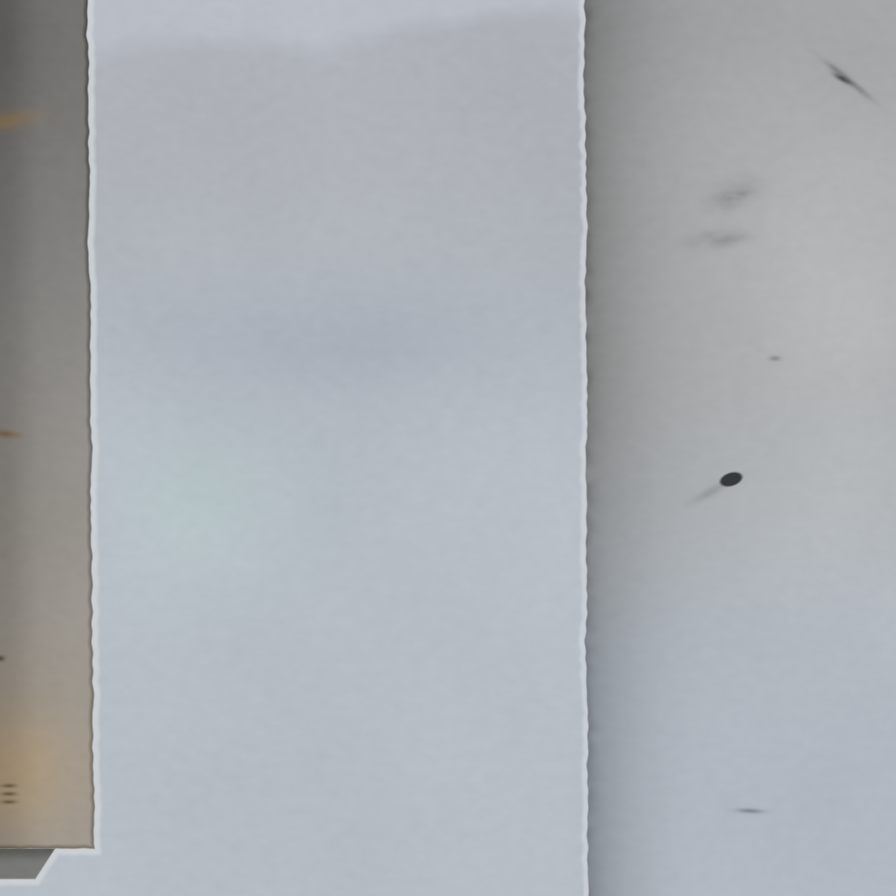
Reproduce this texture procedurally as a WebGL 2 fragment shader.

```glsl
#version 300 es
precision highp float;
// Torn sheets of pale paper: a tan strip at the left, a wide blue-grey sheet,
// and a worn wall at the right under the sheet's soft shadow. Edges are
// lines displaced by gradient noise; stains and scratches are soft ellipses.
uniform vec2 u_resolution;
out vec4 fragColor;

vec2 gradientAt(vec2 cell) {
  vec2 h = fract(sin(vec2(dot(cell, vec2(127.1, 311.7)), dot(cell, vec2(269.5, 183.3)))) * 43758.5);
  return h * 2.0 - 1.0;
}

float noise(vec2 p) {
  vec2 i = floor(p), f = fract(p);
  vec2 s = f * f * f * (f * (f * 6.0 - 15.0) + 10.0);
  vec2 e = vec2(1, 0);
  float low = mix(dot(gradientAt(i), f), dot(gradientAt(i + e), f - e), s.x);
  float high = mix(dot(gradientAt(i + e.yx), f - e.yx), dot(gradientAt(i + 1.0), f - 1.0), s.x);
  return mix(low, high, s.y);
}

float fbm(vec2 p) {
  float sum = 0.0, amp = 0.6;
  for (int i = 0; i < 4; i++) {
    sum += amp * noise(p);
    p = mat2(1.6, 1.2, -1.2, 1.6) * p + 7.3;
    amp *= 0.5;
  }
  return sum;
}

// Soft elliptical spot with a tilted long axis.
float spot(vec2 p, vec2 center, vec2 radius, float angle) {
  vec2 d = p - center;
  float c = cos(angle), s = sin(angle);
  d = vec2(c * d.x + s * d.y, c * d.y - s * d.x) / radius;
  return exp(-dot(d, d));
}

// Sideways wander of a torn edge.
float tear(float y, float seed) {
  return 0.004 * noise(vec2(y * 13.0, seed)) + 0.003 * noise(vec2(y * 65.0, seed + 3.7));
}

void main() {
  vec2 uv = gl_FragCoord.xy / u_resolution;
  float aa = 1.2 / min(u_resolution.x, u_resolution.y);
  float cloud = fbm(uv * 4.0 + 2.0);
  float grain = fbm(uv * vec2(55.0, 80.0));

  // Wall: grey above, bluish below
  vec3 wall = mix(vec3(0.70, 0.73, 0.765), vec3(0.675, 0.685, 0.69), smoothstep(0.15, 0.6, uv.y));
  wall += 0.05 * cloud + 0.03 * spot(uv, vec2(0.95, 0.6), vec2(0.09, 0.22), 0.0);
  wall -= 0.03 * smoothstep(0.8, 1.0, uv.y);

  // Smudges, scratch and specks on the wall
  float rough = 0.7 + 1.2 * fbm(uv * vec2(40.0, 70.0));
  wall -= 0.12 * rough * spot(uv, vec2(0.82, 0.783), vec2(0.026, 0.013), 0.35);
  wall -= 0.10 * rough * spot(uv, vec2(0.803, 0.733), vec2(0.032, 0.009), 0.1);
  wall -= 0.22 * rough * spot(uv, vec2(0.945, 0.912), vec2(0.030, 0.0035), -0.68);
  wall -= 0.30 * spot(uv, vec2(0.940, 0.912), vec2(0.010, 0.003), -0.5);
  wall -= 0.18 * spot(uv, vec2(0.837, 0.095), vec2(0.014, 0.0025), -0.05);
  wall -= 0.15 * spot(uv, vec2(0.865, 0.600), vec2(0.006, 0.003), 0.0);
  wall -= 0.08 * spot(uv, vec2(0.795, 0.452), vec2(0.025, 0.005), 0.5);
  float chip = smoothstep(0.3, 0.6, spot(uv, vec2(0.816, 0.465), vec2(0.014, 0.008), 0.3));
  wall = mix(wall, vec3(0.17, 0.18, 0.20), chip * 0.9);

  // Shadow cast by the wide sheet
  float sheetEdge = 0.6525 + 0.004 * (1.0 - uv.y) + tear(uv.y, 4.3);
  float beyond = uv.x - sheetEdge;
  float reach = mix(0.055, 0.09, uv.y) * (1.0 + 0.6 * cloud);
  float shade = exp(-pow(max(beyond, 0.0) / reach, 1.3));
  wall -= vec3(0.145, 0.15, 0.155) * shade;
  wall -= 0.10 * exp(-max(beyond, 0.0) / 0.007) * (1.0 + noise(uv * 60.0));

  // Wide sheet with a paler top band and bright torn rim
  vec3 sheet = mix(vec3(0.71, 0.74, 0.77), vec3(0.685, 0.70, 0.725), smoothstep(0.45, 0.85, uv.y));
  sheet += vec3(0.035, 0.04, 0.05) * smoothstep(0.94, 0.98, uv.y + 0.08 * cloud - 0.05 * (uv.x - 0.4));
  sheet += 0.03 * cloud;
  sheet += vec3(-0.005, 0.018, 0.0) * spot(uv, vec2(0.22, 0.44), vec2(0.09, 0.08), 0.0);
  sheet -= vec3(0.035, 0.03, 0.018) * spot(uv, vec2(0.36, 0.62), vec2(0.2, 0.06), 0.0);
  float rim = smoothstep(-0.009, -0.003, beyond + 0.003 * noise(uv * 90.0));
  sheet = mix(sheet, vec3(0.80, 0.82, 0.84), 0.8 * rim);

  // Tan strip outline, and the slanted scrap below it
  float stripRight = uv.x - (0.0975 + 0.008 * (1.0 - uv.y) + tear(uv.y, 9.1));
  float stripBottom = 0.053 + 0.0015 * noise(vec2(uv.x * 70.0, 2.0)) - uv.y;
  float strip = max(stripRight, stripBottom);
  float scrap = max(0.019 - uv.y, max(uv.y - 0.053, (uv.x - 0.040 - 0.65 * (uv.y - 0.02)) * 0.84));
  float outline = min(strip, scrap);
  sheet = mix(sheet, vec3(0.80, 0.82, 0.83), 0.85 * (1.0 - smoothstep(0.004, 0.010, outline)));

  // Tan strip shading, stains and small printed ticks
  vec3 tan_ = mix(vec3(0.60, 0.575, 0.54), vec3(0.52, 0.515, 0.505), smoothstep(0.1, 0.75, uv.y));
  tan_ -= 0.09 * smoothstep(0.6, 1.0, uv.y) + 0.07 * (1.0 - smoothstep(0.0, 0.05, uv.x));
  tan_ += 0.04 * cloud + 0.02 * smoothstep(0.03, 0.09, uv.x);
  tan_ += vec3(0.06, 0.015, -0.05) * spot(uv, vec2(0.02, 0.14), vec2(0.06, 0.07), 0.0);
  tan_ += vec3(0.08, 0.02, -0.06) * spot(uv, vec2(0.005, 0.865), vec2(0.035, 0.010), 0.15);
  tan_ -= vec3(0.03, 0.10, 0.16) * spot(uv, vec2(0.005, 0.516), vec2(0.016, 0.004), -0.1);
  tan_ -= 0.2 * spot(uv, vec2(0.0, 0.265), vec2(0.005, 0.003), 0.0);
  for (int i = 0; i < 3; i++)
    tan_ -= 0.18 * spot(uv, vec2(0.010, 0.105 + 0.009 * float(i)), vec2(0.008, 0.0022), 0.0);
  tan_ -= 0.16 * smoothstep(-0.006, 0.0, strip);

  // Stack the layers from back to front
  vec3 color = mix(sheet, wall, smoothstep(-aa, aa, beyond));
  vec3 scrapColor = vec3(0.46, 0.46, 0.45) - 0.12 * smoothstep(0.035, 0.053, uv.y) + 0.1 * cloud;
  color = mix(color, scrapColor, 1.0 - smoothstep(-aa, aa, scrap));
  color = mix(color, tan_, 1.0 - smoothstep(-aa, aa, strip));
  color += 0.022 * grain;
  fragColor = vec4(clamp(color, 0.0, 1.0), 1.0);
}
```
